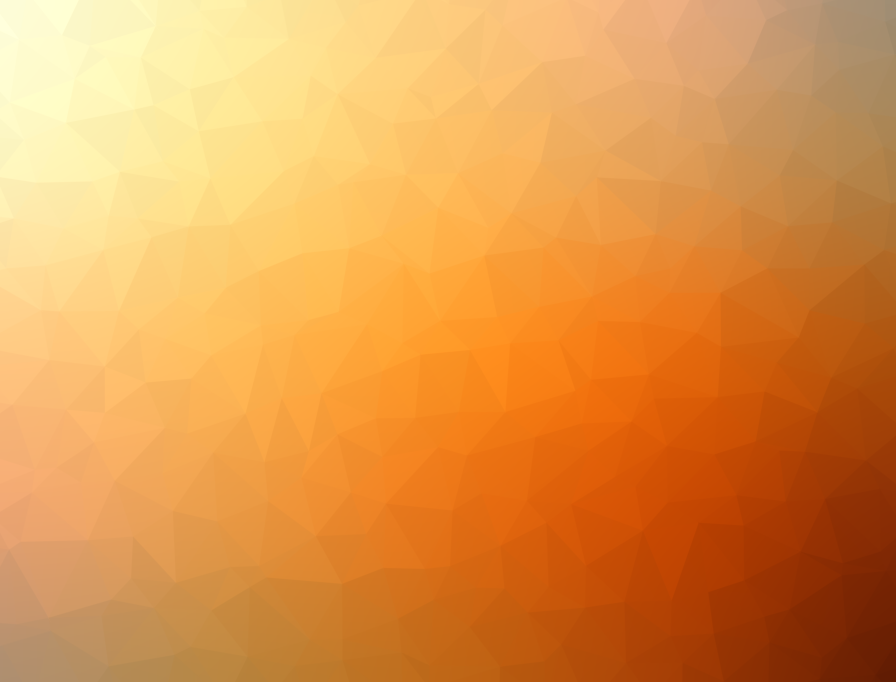
Reproduce this background procedurally as a Shadertoy shader.

```glsl
// Faceted low-poly gradient: pale yellow at the upper left, through orange, to deep brown at the lower right.

const float FACET_ROWS = 15.0;     // grid cells per canvas height
const float GRID_TILT = 0.24;      // radians
const float JITTER = 0.78;         // vertex displacement, in cells
const float FACET_FLATNESS = 0.55; // 0 = smooth gradient, 1 = flat facets
const float SHADE_AMOUNT = 0.032;  // brightness spread between facets

vec2 hash22(vec2 p) {
    vec3 q = fract(p.xyx * vec3(0.1031, 0.1030, 0.0973));
    q += dot(q, q.yzx + 33.33);
    return fract((q.xx + q.yz) * q.zy);
}

// Catmull-Rom curve through five evenly spaced colours
vec3 spline(vec3 c[5], float t) {
    float s = clamp(t, 0.0, 1.0) * 4.0;
    int i = min(int(s), 3);
    float f = s - float(i);
    vec3 a = c[max(i - 1, 0)], b = c[i], d = c[i + 1], e = c[min(i + 2, 4)];
    return b + 0.5 * f * (d - a + f * (2.0 * a - 5.0 * b + 4.0 * d - e
             + f * (3.0 * (b - d) + e - a)));
}

// Two-way colour gradient, rows listed from bottom to top
vec3 backdrop(vec2 uv) {
    vec3 bottom[5] = vec3[5](vec3(0.68, 0.56, 0.44), vec3(0.72, 0.52, 0.25),
        vec3(0.74, 0.40, 0.09), vec3(0.64, 0.24, 0.02), vec3(0.38, 0.11, 0.01));
    vec3 lower[5] = vec3[5](vec3(0.93, 0.65, 0.45), vec3(0.92, 0.61, 0.28),
        vec3(0.91, 0.45, 0.09), vec3(0.79, 0.29, 0.01), vec3(0.54, 0.18, 0.02));
    vec3 middle[5] = vec3[5](vec3(1.00, 0.79, 0.52), vec3(1.00, 0.74, 0.36),
        vec3(1.00, 0.60, 0.16), vec3(0.92, 0.44, 0.07), vec3(0.68, 0.33, 0.06));
    vec3 upper[5] = vec3[5](vec3(1.00, 0.96, 0.74), vec3(1.00, 0.88, 0.54),
        vec3(1.00, 0.74, 0.37), vec3(0.88, 0.61, 0.33), vec3(0.68, 0.50, 0.28));
    vec3 top[5] = vec3[5](vec3(1.00, 1.00, 0.86), vec3(1.00, 0.94, 0.66),
        vec3(0.99, 0.80, 0.50), vec3(0.92, 0.68, 0.50), vec3(0.62, 0.55, 0.45));
    vec3 column[5] = vec3[5](spline(bottom, uv.x), spline(lower, uv.x),
        spline(middle, uv.x), spline(upper, uv.x), spline(top, uv.x));
    return spline(column, uv.y);
}

vec2 vertex(vec2 cell) {
    return cell + 0.5 + JITTER * (hash22(cell + 57.0) - 0.5);
}

// Signed distance from p to the line ab, positive on its left
float edgeDistance(vec2 p, vec2 a, vec2 b) {
    vec2 ab = b - a, ap = p - a;
    return (ab.x * ap.y - ab.y * ap.x) / max(length(ab), 1e-4);
}

// Antialiased coverage of a triangle of either winding
float triangleCoverage(vec2 p, vec2 a, vec2 b, vec2 c, float blur) {
    float winding = edgeDistance(c, a, b) < 0.0 ? -1.0 : 1.0;
    float inside = min(winding * edgeDistance(p, a, b),
        min(winding * edgeDistance(p, b, c), winding * edgeDistance(p, c, a)));
    return smoothstep(-blur, blur, inside);
}

// Weighted facet sample: centroid in xy, shade in z, weight in w
vec4 facet(vec2 p, vec2 a, vec2 b, vec2 c, float shade, float blur) {
    return vec4((a + b + c) / 3.0, shade, 1.0) * triangleCoverage(p, a, b, c, blur);
}

// Blend of the triangles around p on a jittered grid
vec4 facetMesh(vec2 p, float blur) {
    vec2 home = floor(p - 0.5);
    vec4 total = vec4(0.0);
    for (int y = -1; y <= 1; y++) {
        for (int x = -1; x <= 1; x++) {
            vec2 cell = home + vec2(x, y);
            vec2 a = vertex(cell), b = vertex(cell + vec2(1, 0));
            vec2 c = vertex(cell + vec2(1, 1)), d = vertex(cell + vec2(0, 1));
            vec2 shade = hash22(cell + 211.0) - 0.5;
            // Split each quad along its shorter diagonal
            if (distance(a, c) < distance(b, d)) {
                total += facet(p, a, b, c, shade.x, blur) + facet(p, a, c, d, shade.y, blur);
            } else {
                total += facet(p, a, b, d, shade.x, blur) + facet(p, b, c, d, shade.y, blur);
            }
        }
    }
    return total / max(total.w, 1e-4);
}

void mainImage(out vec4 fragColor, in vec2 fragCoord) {
    vec2 uv = fragCoord / iResolution.xy;
    vec2 aspect = vec2(iResolution.x / iResolution.y, 1.0);
    mat2 tilt = mat2(cos(GRID_TILT), -sin(GRID_TILT), sin(GRID_TILT), cos(GRID_TILT));

    // Facets in tilted grid space
    float blur = 0.8 * FACET_ROWS / iResolution.y;
    vec4 mesh = facetMesh(tilt * (uv * aspect) * FACET_ROWS, blur);
    vec2 centre = transpose(tilt) * mesh.xy / FACET_ROWS / aspect;

    // Gradient pulled toward each facet centre, then shaded
    vec3 color = backdrop(mix(uv, centre, FACET_FLATNESS));
    color *= 1.0 + SHADE_AMOUNT * mesh.z;
    fragColor = vec4(clamp(color, 0.0, 1.0), 1.0);
}
```
